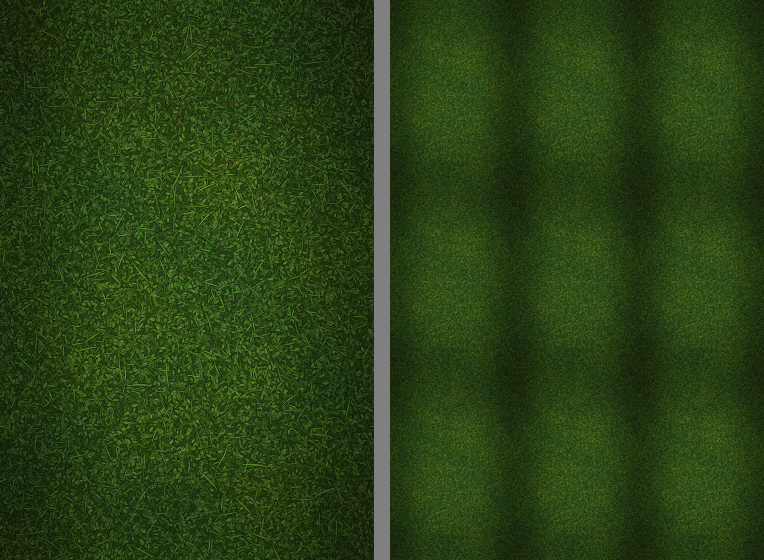
Left, the tile; right, the same tile 3 across and 3 down.
Write a WebGL 2 fragment shader that draws this texture.

```glsl
#version 300 es
precision highp float;

uniform vec2 u_resolution;
out vec4 outColor;

const float TAU = 6.28318;

vec4 hash4(vec2 p, float seed) {
    vec4 q = fract(vec4(p.xyx, p.y + seed) * vec4(0.1031, 0.1030, 0.0973, 0.1099) + seed * 0.137);
    q += dot(q, q.wzxy + 33.33);
    return fract((q.xxyz + q.yzzw) * q.zywx);
}

// Signed distance to a bent, pointed leaf; size is half length and half width
float leafDistance(vec2 q, vec2 size, float bend) {
    float along = q.x / size.x;
    return abs(q.y - bend * (along * along - 0.4)) - size.y * (1.0 - along * along);
}

// Paints one wrapped layer of leaves with contact shadows over a tone
float paintLeaves(float tone, vec2 uv, vec2 cells, vec2 size, float bend,
                  float density, vec2 shades, float seed) {
    vec2 p = uv * cells;
    vec2 cell = floor(p);
    float pixel = cells.y / u_resolution.y;
    float shadowWidth = cells.y * 0.0026;
    for (int j = -1; j <= 1; j++) {
        for (int i = -1; i <= 1; i++) {
            vec2 neighbour = cell + vec2(i, j);
            vec4 rnd = hash4(mod(neighbour, cells), seed);
            if (fract(rnd.w * 37.0 + rnd.x * 11.0) > density) continue;

            float angle = TAU * rnd.z;
            float c = cos(angle), s = sin(angle);
            vec2 q = mat2(c, -s, s, c) * (p - neighbour - rnd.xy);
            vec2 leafSize = size * mix(0.7, 1.0, fract(rnd.w * 19.0));
            float d = leafDistance(q, leafSize, bend * (rnd.x - 0.5));

            float shadow = 1.0 - smoothstep(0.0, shadowWidth, d);
            float cover = 1.0 - smoothstep(-0.5 * pixel, 0.5 * pixel, d);
            float sheen = 0.09 * clamp(q.y / leafSize.y, -1.0, 1.0);
            tone *= 1.0 - 0.33 * shadow;
            tone = mix(tone, mix(shades.x, shades.y, rnd.w) + sheen, cover);
        }
    }
    return tone;
}

// Broad uneven growth from layered periodic sines
float patches(vec2 uv) {
    vec2 a = TAU * uv;
    return 0.4 * sin(a.x + 2.0 * a.y + 1.3)
         + 0.3 * sin(2.0 * a.x - 3.0 * a.y + sin(a.y * 2.0))
         + 0.3 * sin(3.0 * a.x + 4.0 * a.y + 2.0 * sin(a.x));
}

// Smooth periodic bump, one at the centre and zero half a tile away
vec2 bump(vec2 uv, vec2 centre) {
    return 0.5 + 0.5 * cos(TAU * (uv - centre));
}

vec3 grassColor(float tone) {
    vec3 deep = vec3(0.03, 0.07, 0.015);
    vec3 middle = vec3(0.185, 0.29, 0.085);
    vec3 bright = vec3(0.33, 0.52, 0.185);
    vec3 low = mix(deep, middle, clamp(tone * 2.0, 0.0, 1.0));
    return mix(low, bright, clamp(tone * 2.0 - 1.0, 0.0, 1.0));
}

void main() {
    vec2 uv = gl_FragCoord.xy / u_resolution;
    float growth = patches(uv);

    // Clover bed, short grass, then thin blades on top
    float tone = 0.34;
    tone = paintLeaves(tone, uv, vec2(64, 96), vec2(0.75, 0.42), 0.2, 1.0, vec2(0.35, 0.8), 3.0);
    tone = paintLeaves(tone, uv, vec2(92, 138), vec2(0.8, 0.3), 0.3, 0.95, vec2(0.36, 0.86), 17.0);
    tone = paintLeaves(tone, uv, vec2(40, 60), vec2(0.9, 0.075), 0.3, 0.5, vec2(0.45, 0.92), 29.0);
    tone = paintLeaves(tone, uv, vec2(22, 33), vec2(0.92, 0.04), 0.25, 0.32, vec2(0.55, 0.95), 43.0);
    vec3 color = grassColor(tone * (1.04 + 0.07 * growth));

    // Cool and warm drift across the lawn
    color *= mix(vec3(0.93, 1.0, 1.12), vec3(1.07, 1.0, 0.86), 0.5 + 0.5 * growth);

    // Sparse dry flecks in the upper middle
    vec2 dry = bump(uv, vec2(0.55, 0.74));
    float fleck = paintLeaves(0.0, uv, vec2(60, 90), vec2(0.5, 0.2), 0.2, 0.14, vec2(0.6, 0.9), 61.0);
    color = mix(color, vec3(0.27, 0.19, 0.06), clamp(fleck, 0.0, 1.0) * dry.x * dry.y * dry.y);

    // Shade toward the borders
    vec2 rim = 1.0 - bump(uv, vec2(0.5));
    vec2 light = 1.0 - rim * rim;
    color *= (0.70 + 0.40 * light.x) * (0.82 + 0.26 * light.y);

    outColor = vec4(color, 1.0);
}
```
